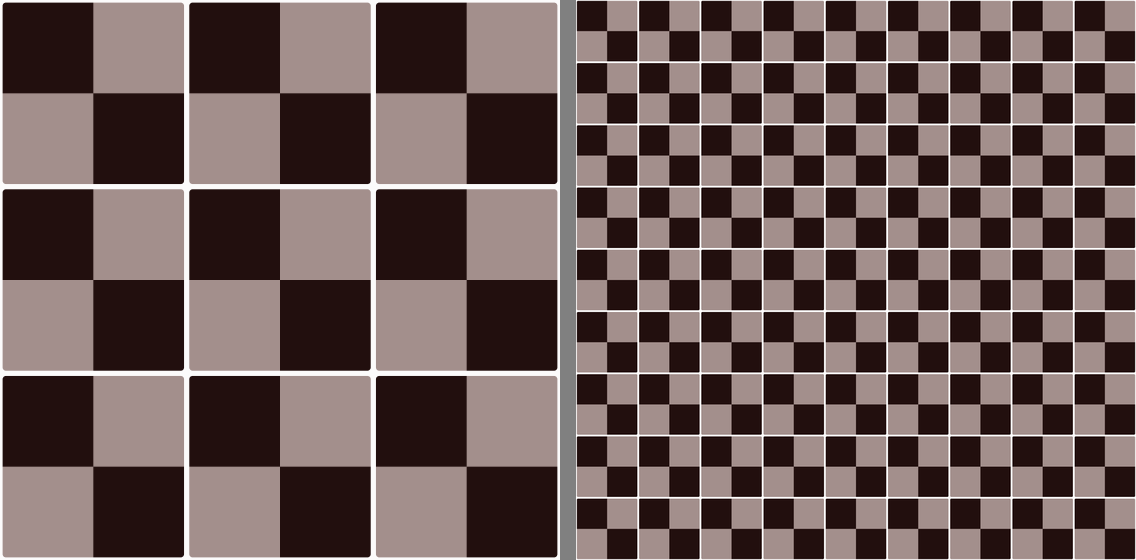
Left: one tile. Right: repeated 3 by 3.
Give the GLSL for this pattern, as a Shadertoy shader.

```glsl
#define REPEATS 3.0
#define HALF_GAP 0.014
#define CORNER_RADIUS 0.018
#define LIGHT_COLOR vec3(0.64, 0.56, 0.55)
#define DARK_COLOR vec3(0.135, 0.06, 0.055)
#define GAP_COLOR vec3(0.99, 0.985, 0.985)

// Signed distance to a rounded square centred on the origin
float roundedSquare(vec2 p, float halfSize, float radius) {
    vec2 q = abs(p) - halfSize + radius;
    return length(max(q, 0.0)) + min(max(q.x, q.y), 0.0) - radius;
}

void mainImage(out vec4 fragColor, in vec2 fragCoord) {
    // Cell coordinates, centred, and the size of a pixel in them
    vec2 p = fract(fragCoord / iResolution.xy * REPEATS) - 0.5;
    vec2 pixel = REPEATS / iResolution.xy;

    // Two by two check, dark at upper left and lower right
    vec2 side = clamp(2.0 * p / pixel, -1.0, 1.0);
    float light = 0.5 + 0.5 * side.x * side.y;
    vec3 tileColor = mix(DARK_COLOR, LIGHT_COLOR, light);

    // Pale gap around the rounded tile
    float dist = roundedSquare(p, 0.5 - HALF_GAP, CORNER_RADIUS);
    float tile = clamp(0.5 - dist / max(pixel.x, pixel.y), 0.0, 1.0);

    fragColor = vec4(mix(GAP_COLOR, tileColor, tile), 1.0);
}
```
